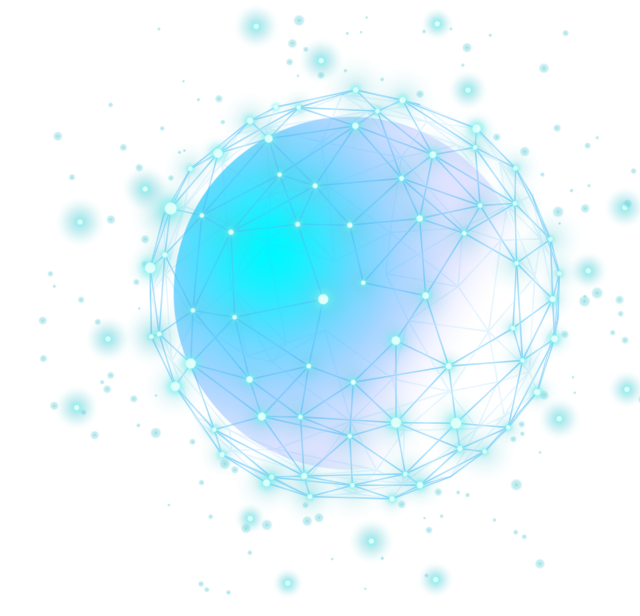
A Shadertoy shader for this background:

```glsl
// A cyan-to-lavender disc inside a wireframe sphere of glowing nodes, on white.
// Nodes follow a jittered golden spiral; edges join Fibonacci-spaced neighbours.
// Teal halos and small specks are scattered around the sphere.

#define DISC_CENTER vec2(0.049, 0.024)
#define DISC_RADIUS 0.2865
#define MESH_CENTER vec2(0.0555, 0.0203)
#define MESH_RADIUS 0.336
#define FOCUS vec2(-0.080, 0.0935)
#define NODE_COUNT 124
#define JITTER 0.20
#define MAX_EDGE 0.50
#define LINE_WIDTH 0.0009
#define SPECK_COUNT 120

const vec3 CYAN = vec3(0.0, 0.97, 1.0);
const vec3 SKY = vec3(0.40, 0.85, 1.0);
const vec3 PALE_BLUE = vec3(0.64, 0.83, 1.0);
const vec3 LAVENDER = vec3(0.88, 0.89, 1.0);
const vec3 LINE_BLUE = vec3(0.30, 0.74, 0.97);
const vec3 TEAL = vec3(0.36, 0.80, 0.84);
const vec3 CORE = vec3(0.87, 1.0, 0.98);

float hash(float n) {
    return fract(sin(n * 12.9898 + 4.1) * 4375.85);
}

// Position of a node on the unit sphere, z towards the viewer
vec3 node(int i) {
    float f = float(i);
    float z = 1.0 - (2.0 * f + 1.0) / float(NODE_COUNT);
    float a = 2.39996 * f + 0.6;
    vec3 v = vec3(sqrt(1.0 - z * z) * vec2(cos(a), sin(a)), z);
    vec3 shake = vec3(hash(f), hash(f + 151.0), hash(f + 307.0)) - 0.5;
    return normalize(v + JITTER * shake);
}

// Line that grows fainter towards its middle
float edgeLine(vec2 p, vec2 a, vec2 b, float px) {
    vec2 ab = b - a;
    float t = clamp(dot(p - a, ab) / max(dot(ab, ab), 1e-6), 0.0, 1.0);
    float d = length(p - a - ab * t);
    float taper = mix(0.6, 1.0, abs(2.0 * t - 1.0));
    return taper * (1.0 - smoothstep(LINE_WIDTH - 0.5 * px, LINE_WIDTH + px, d));
}

vec3 shadeDisc(vec3 col, vec2 p, float px) {
    vec2 q = p - FOCUS;
    float d = length(q) + 0.1 * max(q.x, 0.0);
    vec3 c = mix(CYAN, SKY, smoothstep(0.0, 0.175, d));
    c = mix(c, PALE_BLUE, smoothstep(0.12, 0.25, d));
    c = mix(c, LAVENDER, smoothstep(0.20, 0.35, d));
    float fade = dot(p - DISC_CENTER, vec2(0.87, -0.5));
    c = mix(c, vec3(1.0), smoothstep(0.09, 0.21, fade));
    float edge = length(p - DISC_CENTER) - DISC_RADIUS;
    return mix(col, c, 1.0 - smoothstep(-px, px, edge));
}

// Soft halo with a small bright centre
vec3 orb(vec3 col, vec2 q, float halo, float core, float strength, float px) {
    float d = length(q);
    float g = max(1.0 - d / halo, 0.0);
    col = mix(col, TEAL, strength * g * g * (3.0 - 2.0 * g));
    float rim = exp(-pow(d / (core * 1.7), 2.0));
    col = mix(col, vec3(0.48, 0.97, 0.95), 0.75 * rim);
    return mix(col, CORE, 1.0 - smoothstep(core - px, core + px, d));
}

vec3 drawParticles(vec3 col, vec2 p, float px) {
    // Large halos: eight pairs, one inner and one outer in each
    for (int i = 0; i < 16; i++) {
        float pair = float(i / 2), outer = float(i % 2);
        float degreesAround = -86.0 + 46.0 * pair + 9.0 * mod(pair, 2.0) + 12.0 * outer;
        float a = radians(degreesAround);
        float r = 0.395 + 0.080 * outer + 0.03 * (hash(pair + 40.0) - 0.5);
        float size = mix(0.026, 0.043, hash(float(i) + 8.0));
        vec2 q = p - MESH_CENTER - r * vec2(cos(a), sin(a));
        col = orb(col, q, size, 0.0042, 0.48, px);
    }
    // Small specks, denser near the sphere
    for (int i = 0; i < SPECK_COUNT; i++) {
        float f = float(i);
        float a = 2.39996 * f + hash(f + 60.0);
        float r = MESH_RADIUS * (1.02 + 0.62 * pow(hash(f + 90.0), 1.4));
        float size = mix(0.0015, 0.0095, pow(hash(f + 17.0), 1.5));
        float d = length(p - MESH_CENTER - r * vec2(cos(a), sin(a)));
        col = mix(col, TEAL, 0.36 * (1.0 - smoothstep(size * 0.6, size + px, d)));
        col = mix(col, TEAL, 0.40 * (1.0 - smoothstep(0.0, size * 0.5, d)));
    }
    return col;
}

vec3 drawMesh(vec3 col, vec2 p, float px) {
    vec2 q = (p - MESH_CENTER) / MESH_RADIUS;
    if (length(q) > 1.2) return col;
    float lines = 0.0;
    // Halos lie under the lines; edges on the far side are faint
    for (int i = 0; i < NODE_COUNT; i++) {
        vec3 a = node(i);
        float d = length(q - a.xy);
        if (d > MAX_EDGE) continue;
        if (a.z > -0.08) {
            float g = max(1.0 - d / mix(0.10, 0.21, hash(float(i) + 5.0)), 0.0);
            col = mix(col, TEAL, 0.36 * g * g);
        }
        int step0 = 2, step1 = 3;
        for (int k = 0; k < 5; k++) {
            if (i + step1 < NODE_COUNT) {
                vec3 b = node(i + step1);
                if (distance(a, b) < MAX_EDGE) {
                    float alpha = a.z + b.z > -0.16 ? 0.62 : 0.17;
                    float hit = edgeLine(p - MESH_CENTER, a.xy * MESH_RADIUS, b.xy * MESH_RADIUS, px);
                    lines = max(lines, alpha * hit);
                }
            }
            int next = step0 + step1;
            step0 = step1;
            step1 = next;
        }
    }
    col = mix(col, LINE_BLUE, lines);
    // Bright nodes on the near side
    for (int i = 0; i < NODE_COUNT * 11 / 20; i++) {
        float size = mix(0.0035, 0.0125, pow(hash(float(i) + 23.0), 4.0));
        vec2 offset = (q - node(i).xy) * MESH_RADIUS;
        if (length(offset) < 0.06) col = orb(col, offset, size * 3.0, size, 0.12, px);
    }
    return col;
}

void mainImage(out vec4 fragColor, in vec2 fragCoord) {
    vec2 p = (fragCoord - 0.5 * iResolution.xy) / iResolution.y;
    float px = 1.0 / iResolution.y;
    vec3 col = drawParticles(vec3(1.0), p, px);
    col = shadeDisc(col, p, px);
    col = drawMesh(col, p, px);
    fragColor = vec4(col, 1.0);
}
```
